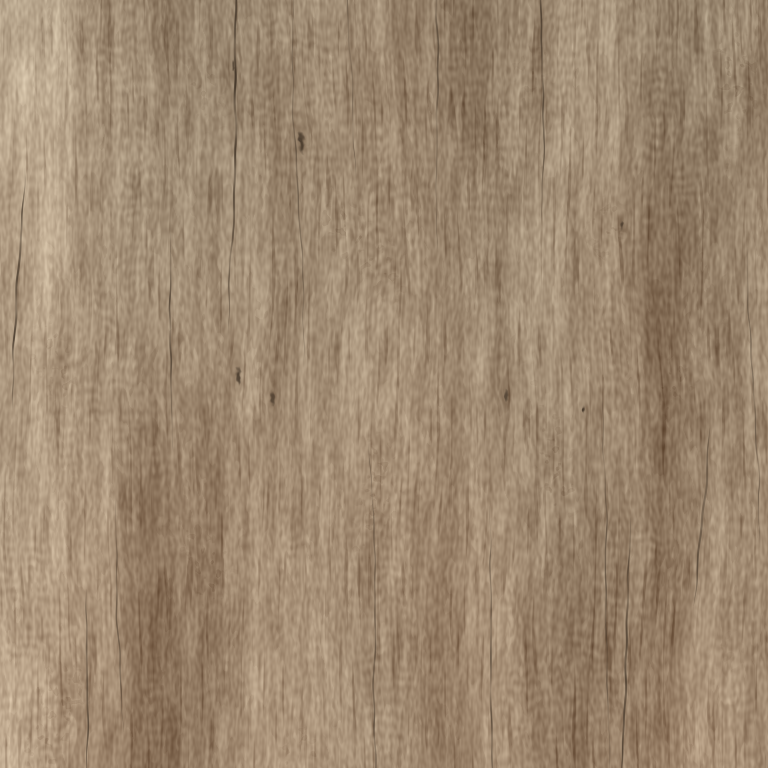
Write a Shadertoy shader that draws this texture.

```glsl
// Weathered oak board: vertical grain, cross ripples, thin cracks and small knots

vec2 hash2(vec2 p) {
    vec3 q = fract(vec3(p.xyx) * vec3(0.1031, 0.1030, 0.0973));
    q += dot(q, q.yzx + 33.33);
    return fract((q.xx + q.yz) * q.zy);
}

float cornerSlope(vec2 cell, vec2 offset) {
    float angle = 6.2832 * hash2(cell + 57.0).x;
    return dot(vec2(cos(angle), sin(angle)), offset);
}

// Gradient noise, roughly -0.7 to 0.7
float noise(vec2 p) {
    vec2 i = floor(p), f = fract(p), e = vec2(0.0, 1.0);
    vec2 u = f * f * f * (f * (f * 6.0 - 15.0) + 10.0);
    float low = mix(cornerSlope(i, f), cornerSlope(i + e.yx, f - e.yx), u.x);
    float high = mix(cornerSlope(i + e, f - e), cornerSlope(i + 1.0, f - 1.0), u.x);
    return mix(low, high, u.y);
}

// Broad light and dark bands along the board
float bandTone(vec2 p) {
    float tone = 0.58 + 0.50 * noise(p * vec2(6.0, 1.1) + 3.7);
    tone += 0.42 * noise(p * vec2(15.0, 1.6) + 21.3);
    tone += 0.50 * (1.0 - smoothstep(0.02, 0.13, p.x)) * (1.1 - 0.4 * p.y);
    tone -= 0.32 * exp(-pow((p.x - 0.21) / 0.075, 2.0));
    tone -= 0.28 * exp(-pow((p.x - 0.87) / 0.06, 2.0));
    tone -= 0.20 * smoothstep(0.55, 1.0, p.y) * exp(-pow((p.x - 0.55) / 0.09, 2.0));
    return tone + 0.16 * exp(-pow((p.x - 0.41) / 0.08, 2.0));
}

// Fibres from wide streaks down to fine pores
float grainTone(vec2 p) {
    float tone = 0.30 * noise(p * vec2(38.0, 2.6) + 2.0);
    tone += 0.26 * noise(p * vec2(95.0, 5.0) + 11.0);
    tone += 0.36 * noise(p * vec2(185.0, 14.0) + 31.0);
    tone += 0.42 * noise(p * vec2(250.0, 85.0) + 5.0);
    float pores = noise(p * vec2(170.0, 10.0) + 71.0);
    return tone - 0.34 * smoothstep(0.2, 0.42, pores);
}

// Horizontal ripples, torn flakes and chipped relief, each in patches
float crossTone(vec2 p) {
    float patches = smoothstep(0.0, 0.3, noise(p * vec2(9.0, 3.0) + 43.0));
    float bend = 1.1 * noise(p * vec2(14.0, 9.0)) + 0.7 * noise(p * vec2(60.0, 25.0));
    float strength = 0.06 + 0.12 * noise(p * vec2(32.0, 22.0) + 29.0);
    float tone = strength * patches * sin(6.2832 * (p.y * 68.0 + bend));
    float flakes = noise(p * vec2(55.0, 13.0) + 0.5 * noise(p * vec2(170.0, 60.0)) + 17.0);
    tone += 0.17 * (smoothstep(-0.02, 0.14, flakes) - 0.45);
    float rough = smoothstep(0.2, 0.5, noise(p * vec2(9.0, 5.0) + 63.0));
    float chips = noise(p * vec2(85.0, 65.0) + 9.0) + 0.5 * noise(p * 170.0);
    return tone + rough * (0.3 * chips - 0.3 * smoothstep(0.2, 0.4, chips));
}

// Long tapered cracks that wander slightly
float crackMask(vec2 p, float pixel) {
    float mask = 0.0;
    for (float i = 0.0; i < 15.0; i++) {
        vec2 place = hash2(vec2(i, 7.0)), shape = hash2(vec2(i, 19.0));
        float reach = 0.07 + 0.26 * shape.x;
        float along = (p.y - place.y) / reach;
        float taper = max(0.0, 1.0 - along * along);
        float path = (i + 0.15 + 0.7 * place.x) / 15.0 + 0.024 * (shape.y - 0.5) * along;
        path += 0.008 * noise(vec2(p.y * 4.0, i * 5.37));
        path += 0.003 * noise(vec2(p.y * 23.0, i * 3.61));
        float width = 0.0010 * taper * (0.4 + shape.y);
        float line = 1.0 - smoothstep(width * 0.3, width + 0.8 * pixel, abs(p.x - path));
        float broken = 0.75 + 0.9 * noise(vec2(p.y * 24.0, i * 2.43));
        mask = max(mask, line * sqrt(taper) * broken * (0.4 + 0.45 * shape.y));
    }
    return mask;
}

void mainImage(out vec4 fragColor, in vec2 fragCoord) {
    vec2 p = fragCoord / iResolution.y;
    float pixel = 1.0 / iResolution.y;
    vec2 grain = p;
    grain.x += 0.016 * noise(p * vec2(4.0, 2.2) + 8.0) + 0.003 * noise(p * vec2(14.0, 9.0));

    // Small knots push the fibres aside
    float knots = 0.0, halo = 0.0;
    for (float i = 0.0; i < 7.0; i++) {
        vec2 place = hash2(vec2(i, 41.0)), shape = hash2(vec2(i, 83.0));
        vec2 center = vec2(mix(0.3, 0.94, place.x), mix(0.4, 0.92, place.y));
        vec2 size = vec2(0.003, 0.009) * (0.6 + 1.1 * shape.x);
        vec2 d = (p - center) / size;
        d += 1.1 * vec2(noise(p * 150.0 + i), noise(p * 110.0 - i));
        float r = length(d);
        knots = max(knots, (1.0 - smoothstep(0.3, 1.4, r)) * (0.5 + 0.4 * shape.y));
        halo = max(halo, exp(-0.12 * r * r));
        grain.x -= 0.6 * size.x * d.x * exp(-0.1 * r * r);
    }

    float tone = bandTone(grain) + grainTone(grain) + crossTone(grain) - 0.28 * halo;
    vec3 color = mix(vec3(0.51, 0.42, 0.33), vec3(0.72, 0.64, 0.54), tone);

    // Cooler towards the top, warmer below
    float warmth = 0.5 - p.y + 0.6 * noise(p * vec2(5.0, 2.0) + 91.0);
    color += warmth * vec3(0.014, -0.003, -0.008);

    float dark = max(crackMask(p, pixel), knots);
    color = mix(color, vec3(0.25, 0.20, 0.15), clamp(dark, 0.0, 0.9));
    fragColor = vec4(clamp(color, 0.0, 1.0), 1.0);
}
```
